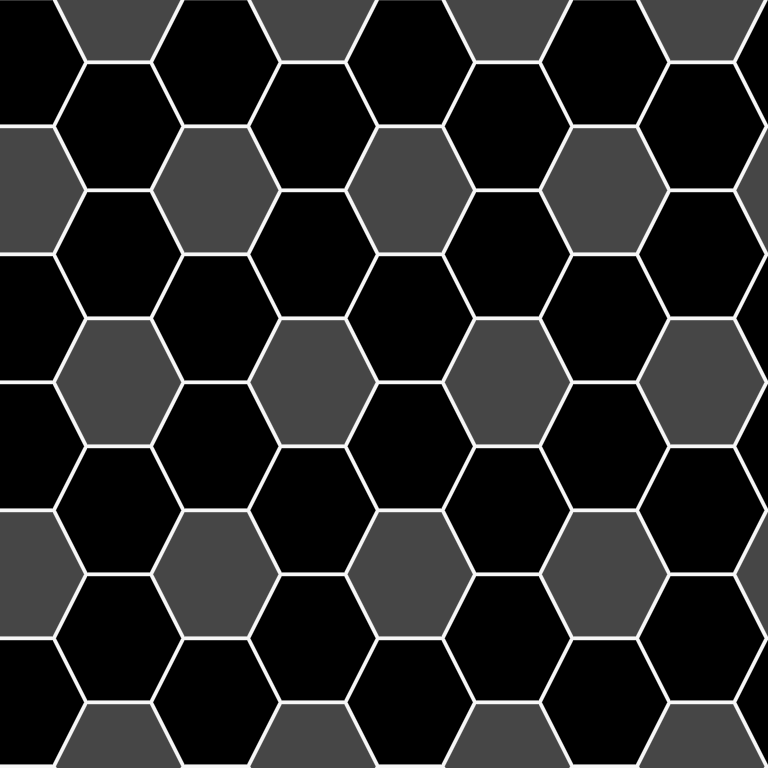
Give the GLSL for this pattern, as a WebGL 2 fragment shader.

```glsl
#version 300 es
precision highp float;

uniform vec2 u_resolution;
out vec4 fragColor;

const float COLUMN_STEP = 0.12656;
const float ROW_STEP = 1.0 / 6.0;
const vec2 GRID_ORIGIN = vec2(0.0279, 0.2522);
const float LINE_WIDTH = 0.0049;

const vec3 BLACK = vec3(0.0);
const vec3 GREY = vec3(0.275);
const vec3 WHITE = vec3(0.97);

// Distance inward from the border of a flat-topped hexagon, negative outside
float hexInset(vec2 p, float columnStep, float rowStep) {
    p = abs(p);
    float halfHeight = 0.5 * rowStep;
    vec2 slantNormal = normalize(vec2(halfHeight, columnStep / 3.0));
    float slantInset = dot(slantNormal, vec2(2.0 * columnStep / 3.0, 0.0) - p);
    return min(halfHeight - p.y, slantInset);
}

// Inset within the nearest cell of a rectangular lattice, and that cell's row
vec2 latticeCell(vec2 p, float columnStep, float rowStep) {
    vec2 period = vec2(2.0 * columnStep, rowStep);
    vec2 cell = floor(p / period + 0.5);
    return vec2(hexInset(p - cell * period, columnStep, rowStep), cell.y);
}

// Two interleaved lattices form the honeycomb; keep the cell containing p
vec2 honeycomb(vec2 p, float columnStep, float rowStep) {
    vec2 evenCell = latticeCell(p, columnStep, rowStep);
    vec2 oddCell = latticeCell(p - vec2(columnStep, 1.5 * rowStep), columnStep, rowStep);
    return evenCell.x > oddCell.x ? evenCell : oddCell;
}

// Every third cell up a column is grey
vec3 cellColor(float row) {
    return mod(row + 0.5, 3.0) < 1.0 ? GREY : BLACK;
}

float lineMask(float inset, float width, float softness) {
    return 1.0 - smoothstep(-softness, softness, abs(inset) - 0.5 * width);
}

void main() {
    vec2 uv = gl_FragCoord.xy / u_resolution.y;
    float softness = 0.75 / u_resolution.y;

    vec2 cell = honeycomb(uv - GRID_ORIGIN, COLUMN_STEP, ROW_STEP);
    float line = lineMask(cell.x, LINE_WIDTH, softness);

    fragColor = vec4(mix(cellColor(cell.y), WHITE, line), 1.0);
}
```
